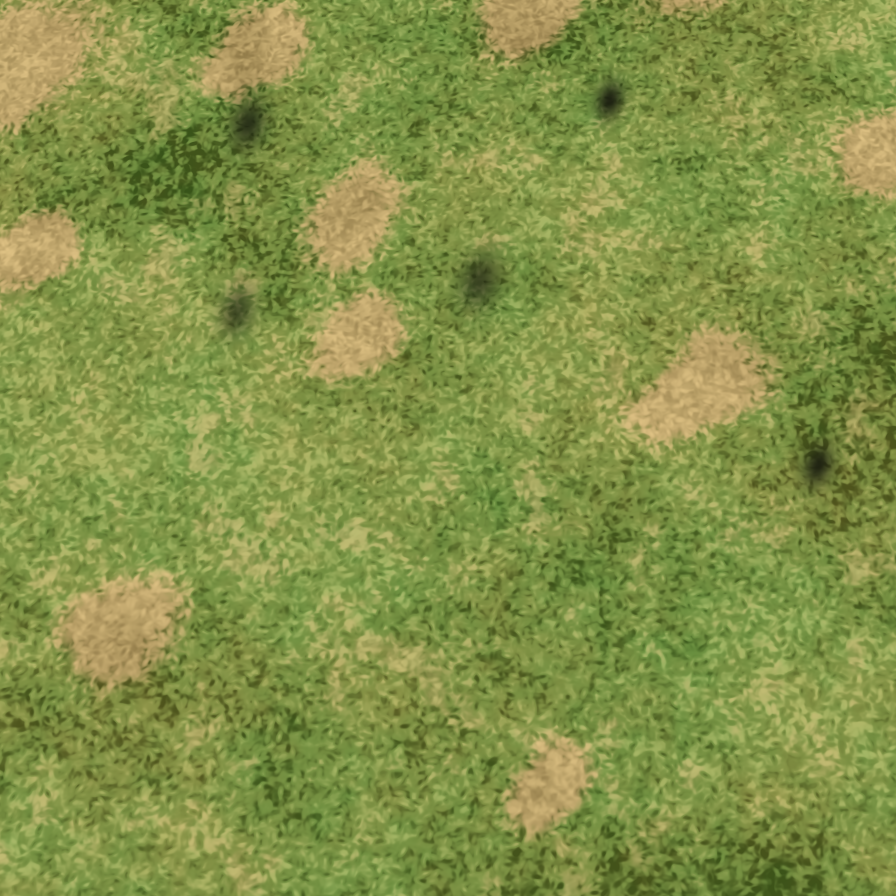
Reproduce this texture procedurally as a three.js fragment shader.

```glsl
// A worn lawn in sunlight: short soft blades over a mottled green ground,
// large ragged patches of dry straw, dim shade and a few dark smudged holes.
// Blades, patches and holes are jittered cells; value noise roughens them.

varying vec2 vUv;

const vec3 GRASS_DEEP  = vec3(0.26, 0.32, 0.10);
const vec3 GRASS_MID   = vec3(0.48, 0.565, 0.26);
const vec3 GRASS_LIGHT = vec3(0.67, 0.715, 0.40);
const vec3 SOIL_DARK   = vec3(0.54, 0.45, 0.26);
const vec3 SOIL_LIGHT  = vec3(0.88, 0.76, 0.52);
const vec3 HOLE_COLOR  = vec3(0.10, 0.11, 0.06);

const float BLADE_FREQ = 82.0;    // blade cells across the canvas
const vec2  BLADE_SIZE = vec2(0.78, 0.38);
const float PERSPECTIVE = 0.22;   // shrinks blades towards the top
const float PATCH_FREQ = 4.5;
const float PATCH_ANGLE = 0.65;
const float HOLE_FREQ  = 5.0;
const float HOLE_SHARE = 0.28;
const float GRAIN_CONTRAST = 0.80;
const float SHADE_CONTRAST = 0.75;

float hash(vec2 p) {
  vec3 q = fract(p.xyx * 0.1031);
  q += dot(q, q.yzx + 33.33);
  return fract((q.x + q.y) * q.z);
}

vec2 hash2(vec2 p) {
  return vec2(hash(p + 17.3), hash(p + 71.9));
}

float noise(vec2 p) {
  vec2 i = floor(p), f = fract(p);
  f = f * f * (3.0 - 2.0 * f);
  return mix(mix(hash(i), hash(i + vec2(1.0, 0.0)), f.x),
             mix(hash(i + vec2(0.0, 1.0)), hash(i + 1.0), f.x), f.y);
}

float fbm(vec2 p) {
  float sum = 0.0, amp = 0.53;
  for (int i = 0; i < 4; i++) {
    sum += amp * noise(p);
    p = p * 2.03 + 19.7;
    amp *= 0.5;
  }
  return sum;
}

vec2 rotate(vec2 p, float a) {
  float c = cos(a), s = sin(a);
  return vec2(c * p.x + s * p.y, c * p.y - s * p.x);
}

// Lays one layer of blurred, randomly turned blades over a ground tone
float layBlades(vec2 p, float tone) {
  vec2 cell = floor(p);
  for (int y = -1; y <= 1; y++)
  for (int x = -1; x <= 1; x++) {
    vec2 id = cell + vec2(float(x), float(y));
    float angle = 0.8 + 2.8 * (hash(id + 5.1) - 0.5);
    vec2 q = rotate(p - id - hash2(id), angle) / BLADE_SIZE;
    float cover = 1.0 - smoothstep(0.05, 1.15, length(q));
    tone = mix(tone, hash(id + 43.7), cover);
  }
  return tone;
}

// Positive inside the scattered bare ellipses, which thin out downwards
float barePatches(vec2 uv) {
  vec2 p = uv * PATCH_FREQ, cell = floor(p);
  float field = -1.0;
  for (int y = -1; y <= 1; y++)
  for (int x = -1; x <= 1; x++) {
    vec2 id = cell + vec2(float(x), float(y));
    vec2 center = id + 0.15 + 0.7 * hash2(id + 7.0);
    float present = step(hash(id + 31.0), mix(0.25, 0.95, center.y / PATCH_FREQ));
    float radius = mix(0.20, 0.60, hash(id + 57.0));
    vec2 q = rotate(p - center, PATCH_ANGLE) / (radius * vec2(1.0, 0.66));
    field = max(field, mix(-1.0, 1.0 - length(q), present));
  }
  return field;
}

// Blurred dark spots of varied strength, only in the upper part
float darkHoles(vec2 uv) {
  vec2 p = uv * HOLE_FREQ, cell = floor(p);
  float dark = 0.0;
  for (int y = -1; y <= 1; y++)
  for (int x = -1; x <= 1; x++) {
    vec2 id = cell + vec2(float(x), float(y));
    vec2 center = id + 0.2 + 0.6 * hash2(id + 83.0);
    float present = step(hash(id + 97.0), HOLE_SHARE) * step(0.35, center.y / HOLE_FREQ);
    float strength = mix(0.45, 0.95, hash(id + 61.0));
    vec2 q = rotate(p - center, -0.3) / (vec2(0.75, 1.1) * mix(0.05, 0.16, hash(id + 3.0)));
    dark = max(dark, present * strength * exp(-dot(q, q)));
  }
  return dark;
}

void main() {
  // Fine blade tone, denser with distance
  vec2 ground = vec2(vUv.x - 0.5, vUv.y) / (1.0 - PERSPECTIVE * vUv.y) + 1.0;
  vec2 p = ground * BLADE_FREQ;
  float grain = layBlades(p, noise(p * 1.7));
  grain = layBlades(p * 1.13 + 200.5, grain) - 0.5;

  // Grass with broad light, shade and hue drifts
  float shade = fbm(vUv * 5.0 + 40.0) - 0.5;
  float mottle = fbm(vUv * 22.0 + 90.0) - 0.5;
  float tone = 0.5 + GRAIN_CONTRAST * grain + SHADE_CONTRAST * shade + 0.45 * mottle;
  tone = clamp(tone, 0.0, 1.0);
  vec3 color = mix(GRASS_DEEP, GRASS_MID, smoothstep(-0.05, 0.5, tone));
  color = mix(color, GRASS_LIGHT, smoothstep(0.45, 1.0, tone));
  float hue = fbm(vUv * 9.0 + 10.0) - 0.5 + 0.35 * (noise(p * 0.7 + 60.0) - 0.5);
  color += hue * vec3(0.13, 0.0, 0.02);

  // Bare straw with ragged, fading edges and thin spots
  float ragged = 1.3 * (fbm(vUv * 10.0 + 70.0) - 0.5) + 0.5 * mottle + 0.4 * grain;
  float bare = smoothstep(-0.20, 0.32, barePatches(vUv) + ragged);
  float thin = 0.40 * smoothstep(0.10, 0.32, mottle + 0.25 * grain);
  float soilTone = clamp(0.58 + 0.55 * grain + 0.5 * mottle + 0.4 * shade, 0.0, 1.0);
  color = mix(color, mix(SOIL_DARK, SOIL_LIGHT, soilTone), max(0.95 * bare, thin));

  color = mix(color, HOLE_COLOR, darkHoles(vUv));
  gl_FragColor = vec4(clamp(color, 0.0, 1.0), 1.0);
}
```
